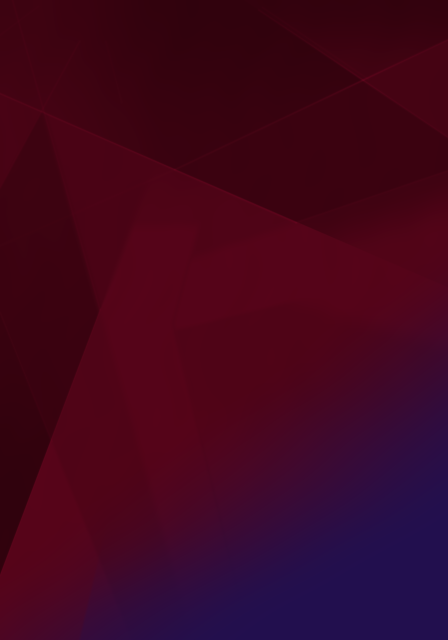
Reproduce this background procedurally as a WebGL 2 fragment shader.

```glsl
#version 300 es
precision highp float;

uniform vec2 u_resolution;
out vec4 fragColor;

// Signed distance to the line a-b, positive on its left
float side(vec2 p, vec2 a, vec2 b) {
    vec2 d = normalize(b - a);
    return dot(p - a, vec2(-d.y, d.x));
}

// Half-plane mask with an edge of the given softness
float face(vec2 p, vec2 a, vec2 b, float soft) {
    return smoothstep(-soft, soft, side(p, a, b));
}

// Thin lit crease along the segment a-b
float crease(vec2 p, vec2 a, vec2 b, float width) {
    vec2 d = b - a;
    float t = clamp(dot(p - a, d) / dot(d, d), 0.0, 1.0);
    float r = length(p - a - d * t) / width;
    return exp(-r * r);
}

// Faint irregular grain from layered sines
float grain(vec2 p) {
    float n = sin(p.x * 61.0 + 2.0 * sin(p.y * 17.0));
    n += sin(p.x * 97.0 - p.y * 23.0 + 1.7 * sin(p.y * 31.0));
    return n * 0.5;
}

// Facets above the long falling edge
float upperTone(vec2 p, float aboveB, float aboveC, float sideH) {
    float tone = mix(0.4, 0.1, smoothstep(0.04, 0.3, p.x));
    tone += 0.2 * (1.0 - smoothstep(0.75, 1.0, p.y));
    float corner = mix(0.5, 0.15, smoothstep(0.87, 1.0, p.y));
    tone = mix(tone, corner, aboveC);
    tone = mix(tone, mix(0.34, 0.58, aboveC), 1.0 - aboveB);
    float band = mix(0.46, 0.88, smoothstep(0.0, 0.09, -sideH));
    return mix(tone, band, smoothstep(-0.003, 0.003, -sideH));
}

// Shaded facets at the far left
float leftTone(vec2 p, float leftF, float rightG) {
    float tone = mix(0.3, 0.4, smoothstep(0.35, 0.75, p.y));
    tone = mix(tone, 0.66, leftF);
    float deep = mix(0.08, 0.26, smoothstep(0.2, 0.5, p.y));
    return mix(deep, tone, rightG);
}

// Broad lit facets through the middle
float middleTone(vec2 p, float belowH, float column, float innerShade) {
    float tone = mix(0.68, 0.82, 1.0 - smoothstep(0.66, 0.78, p.y));
    tone = mix(tone, 0.97, max(belowH, column));
    return mix(tone, 0.83, innerShade);
}

void main() {
    vec2 p = gl_FragCoord.xy / u_resolution * vec2(0.699, 1.0);
    float aa = 0.8 / u_resolution.y;

    // Ends of the long crossing edges
    vec2 a0 = vec2(0.0, 0.854), a1 = vec2(0.699, 0.551);
    vec2 b0 = vec2(0.273, 0.735), b1 = vec2(0.699, 0.938);
    vec2 c0 = vec2(0.404, 0.984), c1 = vec2(0.699, 0.785);
    vec2 d0 = vec2(0.0, 0.102), d1 = vec2(0.156, 0.516);
    vec2 e0 = vec2(0.0195, 1.0), e1 = vec2(0.156, 0.516);
    vec2 f0 = vec2(0.0, 0.707), f1 = vec2(0.124, 0.935);
    vec2 g0 = vec2(0.0, 0.512), g1 = vec2(0.154, 0.128);
    vec2 h0 = vec2(0.462, 0.652), h1 = vec2(0.699, 0.733);
    vec2 knee = vec2(0.27, 0.495), ridge = vec2(0.456, 0.529);

    // Which side of each edge the point lies on
    float aboveA = face(p, a0, a1, aa);
    float leftD = face(p, d0, d1, mix(aa, 0.008, smoothstep(0.5, 0.6, p.y)));
    float rightE = face(p, e0, e1, 0.008);
    float rightG = face(p, g0, g1, 0.004);
    float sideH = side(p, h0, h1);
    float belowH = smoothstep(-0.01, 0.01, -sideH);

    // Inner panel bounded by a bent edge and two roof lines
    float bend = p.y > knee.y ? 1.0 - face(p, knee, vec2(0.319, 0.681), 0.006)
                              : face(p, knee, vec2(0.31, 0.329), 0.006);
    float roof = 1.0 - face(p, knee - vec2(0.0, 0.012), ridge, 0.005);
    roof *= 1.0 - face(p, ridge, vec2(0.625, 0.479), 0.02);
    float fade = smoothstep(0.25, 0.4, p.y);
    float column = (1.0 - leftD) * (1.0 - bend);
    column *= 1.0 - smoothstep(0.635, 0.66, p.y);

    // Combine facets into one tone
    float tone = middleTone(p, belowH * bend, column, roof * bend * fade);
    tone = mix(tone, 0.84, (1.0 - rightE) * (1.0 - leftD));
    tone = mix(tone, 1.0, (1.0 - rightG) * (1.0 - leftD));
    tone = mix(tone, 0.7, leftD * rightE);
    float shade = leftTone(p, face(p, f0, f1, 0.004), rightG);
    tone = mix(tone, shade, leftD * (1.0 - rightE));
    float upper = upperTone(p, face(p, b0, b1, aa), face(p, c0, c1, aa), sideH);
    tone = mix(tone, upper, aboveA);
    tone += 0.015 * grain(p);

    // Lit creases, brightest around the crossings
    float w = 0.0016;
    float spark = exp(-14.0 * distance(p, vec2(0.569, 0.875)));
    tone += 0.28 * crease(p, a0, h0, w);
    tone += (0.2 + 0.3 * spark) * crease(p, b0, b1, w);
    tone += (0.16 + 0.2 * spark) * crease(p, c0, c1, w);
    tone += 0.1 * crease(p, c0 + vec2(0.006, 0.004), vec2(0.575, 0.876), w);
    tone += 0.12 * (crease(p, d0, d1, w) + crease(p, e0, e1, w));
    tone += 0.12 * (crease(p, f0, f1, w) + crease(p, g0, vec2(0.081, 0.31), w));
    tone += 0.14 * crease(p, h0, h1, w);
    tone += 0.05 * crease(p, vec2(0.0, 0.616), b0, 0.002);
    tone += 0.06 * crease(p, vec2(0.165, 0.935), vec2(0.19, 0.84), w);
    tone += 0.07 * crease(p, vec2(0.0, 0.945), vec2(0.06, 0.99), w);

    // Red ramp sinking into violet at the lower right
    vec3 darkRed = vec3(0.175, 0.006, 0.045);
    vec3 litRed = vec3(0.338, 0.016, 0.098);
    vec3 violet = vec3(0.135, 0.06, 0.305);
    vec3 color = mix(darkRed, litRed, tone);
    float slope = 1.0 - p.y + 0.75 * p.x;
    float lowerLeft = 1.0 - face(p, vec2(0.124, 0.0), vec2(0.154, 0.128), 0.003);
    slope += 0.05 * lowerLeft * (1.0 - smoothstep(0.03, 0.2, p.y));
    float dusk = smoothstep(0.87, 1.34, slope + 0.006 * grain(p.yx * 0.4));
    color = mix(color, violet, dusk * (1.0 - leftD));
    fragColor = vec4(color, 1.0);
}
```
